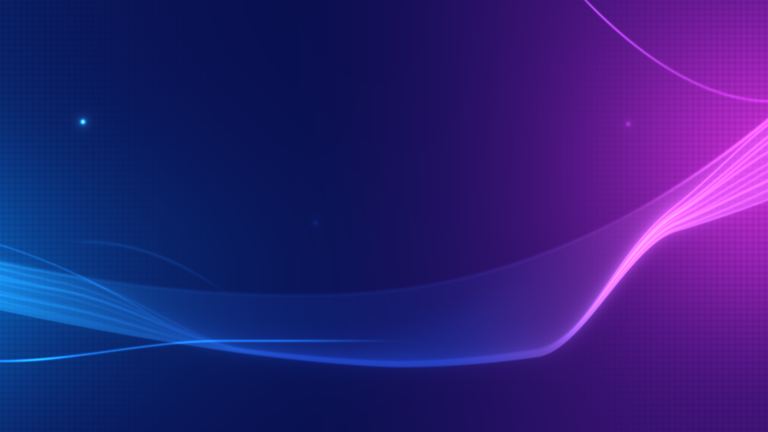
Reproduce this background procedurally as a Shadertoy shader.

```glsl
const vec3 NAVY = vec3(0.035, 0.050, 0.300);
const vec3 LEFT_BLUE = vec3(0.005, 0.270, 0.350);
const vec3 VIOLET = vec3(0.290, 0.075, 0.500);
const vec3 MAGENTA = vec3(0.760, 0.170, 0.810);
const vec3 CYAN = vec3(0.100, 0.580, 0.950);
const vec3 ROYAL = vec3(0.120, 0.280, 0.820);
const vec3 PINK = vec3(0.880, 0.400, 0.980);
const vec2 MAGENTA_CENTER = vec2(1.02, 0.63);
const vec2 MAGENTA_RADIUS = vec2(0.21, 0.36);
const int STRANDS = 9;
const float STRAND_WIDTH = 0.0035;
const float GRID_CELLS = 128.0;
const float GRID_STRENGTH = 0.035;

float hash(float n) {
    return fract(sin(n * 127.1) * 43758.5453);
}

float bell(float x) {
    return exp(-x * x);
}

float rise(float x, float power) {
    return pow(max(x, 0.0), power);
}

// Height of the ribbon's two borders across the canvas
float lowerBorder(float x) {
    return 0.15 + 0.352 * rise(0.52 - x, 1.5) + 0.72 * rise(x - 0.52, 2.0)
         + 0.22 * smoothstep(0.70, 0.88, x);
}

float upperBorder(float x) {
    return 0.315 + 0.52 * rise(0.39 - x, 2.0) + 1.207 * rise(x - 0.39, 2.2);
}

vec3 background(vec2 uv) {
    vec3 color = NAVY;
    float leftGlow = exp(-uv.x / 0.20) * (0.25 + 0.75 * bell((uv.y - 0.36) / 0.32));
    color += LEFT_BLUE * leftGlow;
    float violet = smoothstep(0.36, 0.92, uv.x) * mix(0.72, 1.0, smoothstep(0.0, 0.5, uv.y));
    color = mix(color, VIOLET, violet);
    vec2 toGlow = (uv - MAGENTA_CENTER) / MAGENTA_RADIUS;
    return mix(color, MAGENTA, 0.95 * exp(-dot(toGlow, toGlow)));
}

vec3 ribbonColor(float x) {
    vec3 color = mix(CYAN, ROYAL, smoothstep(0.0, 0.45, x));
    return mix(color, PINK, smoothstep(0.55, 0.88, x));
}

// Translucent sheet with a crisp lower border and an inner fold
float ribbonSheet(vec2 uv, float low, float high, float soft) {
    float across = clamp((uv.y - low) / (high - low), 0.0, 1.0);
    float inside = smoothstep(low - soft, low + soft, uv.y)
                 * (1.0 - smoothstep(high - 0.012, high + 0.008, uv.y));
    float ends = 0.30 * exp(-uv.x / 0.12) + 0.14 * smoothstep(0.70, 0.95, uv.x);
    float fold = mix(low, high, smoothstep(0.28, 0.68, uv.x));
    float folded = smoothstep(fold + soft, fold - 0.10, uv.y)
                 * smoothstep(0.25, 0.45, uv.x) * (1.0 - smoothstep(0.6, 0.8, uv.x));
    return inside * (0.15 + ends + 0.24 * rise(1.0 - across, 2.5) + 0.10 * folded);
}

// Fibres that fan out at both sides and gather along the lower border
float ribbonStrands(vec2 uv, float low, float high) {
    float spread = 0.08 + 0.92 * (1.0 - smoothstep(0.08, 0.32, uv.x)
                 + smoothstep(0.74, 1.0, uv.x));
    float ends = 0.10 + 0.20 * exp(-uv.x / 0.15) + 0.50 * smoothstep(0.70, 0.85, uv.x);
    float light = 0.0;
    for (int i = 0; i < STRANDS; i++) {
        float seed = float(i) + 1.0;
        float place = (seed - 0.5) / float(STRANDS);
        float sway = 0.05 * sin(9.0 * uv.x + 6.28 * hash(seed));
        float d = uv.y - mix(low, high, (place + sway) * spread);
        float glow = bell(d / STRAND_WIDTH) + 0.35 * exp(-abs(d) / 0.018);
        light += glow * (0.2 + 0.6 * hash(seed + 20.0));
    }
    float border = bell((uv.y - high) / 0.005) * (0.12 + 0.5 * smoothstep(0.8, 1.0, uv.x));
    return light * ends + border;
}

// Fine stray threads outside the ribbon
vec3 threads(vec2 uv) {
    float x = uv.x;
    float lowThread = 0.164 + 0.047 * smoothstep(0.0, 0.29, x);
    float lowLight = bell((uv.y - lowThread) / 0.003) * (1.0 - smoothstep(0.35, 0.54, x));
    lowLight *= 0.45 + 0.55 * bell((x - 0.05) / 0.04);
    float leftThread = 0.433 - 0.55 * x - 1.4 * x * x;
    float leftLight = 0.20 * bell((uv.y - leftThread) / 0.003)
                    * (1.0 - smoothstep(0.12, 0.24, x));
    float arch = 0.44 - 3.5 * rise(x - 0.11, 2.0);
    float archLight = 0.10 * bell((uv.y - arch) / 0.004)
                    * smoothstep(0.08, 0.13, x) * (1.0 - smoothstep(0.22, 0.32, x));
    float corner = 0.766 + 3.43 * rise(1.0 - x, 1.87);
    float cornerLight = bell((uv.y - corner) / 0.004) * smoothstep(0.72, 0.78, x);
    cornerLight *= 0.2 + 0.35 * smoothstep(0.76, 1.0, uv.y);
    return CYAN * (lowLight + leftLight + archLight) + PINK * cornerLight;
}

float spark(vec2 uv, vec2 center, float aspect) {
    float r = length((uv - center) * vec2(aspect, 1.0));
    return bell(r / 0.005) + 0.45 * exp(-r / 0.008);
}

void mainImage(out vec4 fragColor, in vec2 fragCoord) {
    vec2 uv = fragCoord / iResolution.xy;
    float aspect = iResolution.x / iResolution.y;
    float soft = max(0.003, 1.0 / iResolution.y);
    float low = lowerBorder(uv.x);
    float high = upperBorder(uv.x);
    vec3 color = background(uv);

    // Faint woven grid toward the sides
    vec2 weave = cos(6.28318 * GRID_CELLS * uv * vec2(1.0, 1.0 / aspect));
    color *= 1.0 + GRID_STRENGTH * (weave.x + weave.y) * smoothstep(0.15, 0.5, abs(uv.x - 0.5));

    vec3 tint = ribbonColor(uv.x);
    color = mix(color, tint, min(ribbonSheet(uv, low, high, soft), 0.9));
    color += tint * ribbonStrands(uv, low, high) * (1.0 - 0.55 * color);
    color += threads(uv);

    // Sparks
    color += vec3(0.25, 0.80, 0.95) * spark(uv, vec2(0.108, 0.718), aspect);
    color += 0.20 * PINK * spark(uv, vec2(0.818, 0.713), aspect);
    color += 0.14 * ROYAL * spark(uv, vec2(0.411, 0.484), aspect);
    fragColor = vec4(clamp(color, 0.0, 1.0), 1.0);
}
```
